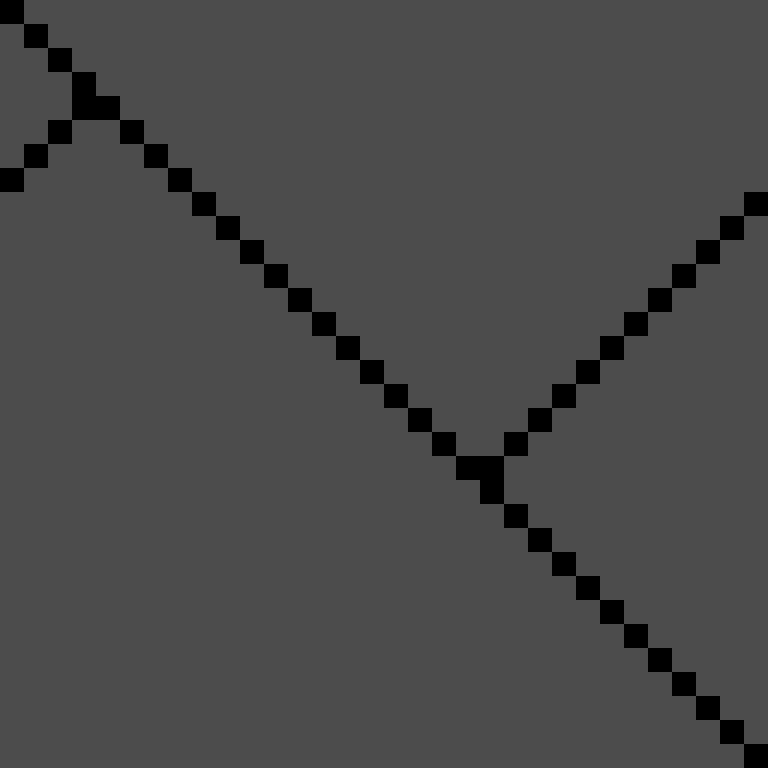
A Shadertoy shader for this background:

```glsl
// Diagonal brick joints drawn as stepped black cells on flat grey.
// A 32-cell tile holds one falling joint and one rising joint that wraps
// around its sides; cell edges are smoothed by averaging subsamples.

#define CELLS 32.0          // cells along one side of the tile
#define JOINT_START 20.0    // column where the rising joint begins
#define JOINT_LENGTH 16.0   // cells in the rising joint
#define SUBSAMPLES 4        // samples per pixel along each axis
#define BRICK_COLOR vec3(0.30)
#define JOINT_COLOR vec3(0.0)

// 1.0 when the cell under p (in cell units) belongs to a joint
float jointMask(vec2 p) {
    vec2 cell = mod(floor(p), CELLS);

    // Falling joint: corner to corner
    bool falling = abs(cell.x + cell.y - (CELLS - 1.0)) < 0.5;

    // Rising joint: leaves the falling one and meets it again after wrapping
    float along = mod(cell.x - JOINT_START, CELLS);
    float startRow = CELLS - JOINT_START;
    bool rising = along < JOINT_LENGTH - 0.5
               && abs(cell.y - startRow - along) < 0.5;

    return (falling || rising) ? 1.0 : 0.0;
}

void mainImage(out vec4 fragColor, in vec2 fragCoord) {
    vec2 pixelCorner = fragCoord - 0.5;
    float coverage = 0.0;

    // Average a regular grid of samples inside the pixel
    for (int j = 0; j < SUBSAMPLES; j++) {
        for (int i = 0; i < SUBSAMPLES; i++) {
            vec2 offset = (vec2(i, j) + 0.5) / float(SUBSAMPLES);
            coverage += jointMask((pixelCorner + offset) / iResolution.y * CELLS);
        }
    }
    coverage /= float(SUBSAMPLES * SUBSAMPLES);

    fragColor = vec4(mix(BRICK_COLOR, JOINT_COLOR, coverage), 1.0);
}
```
